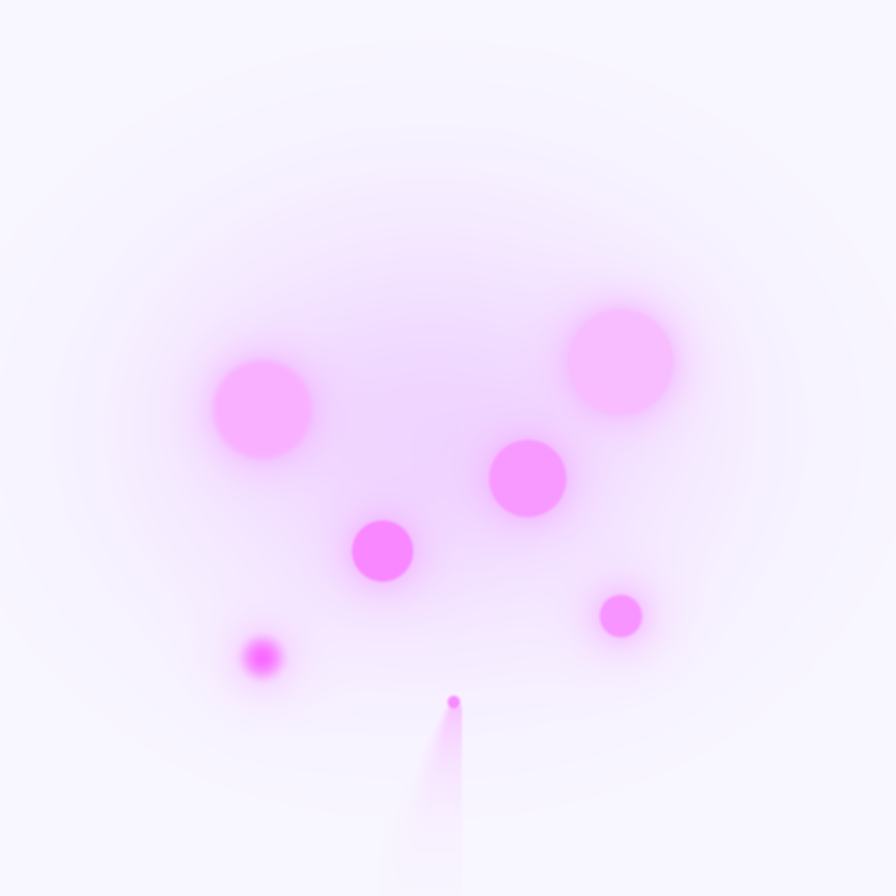
A WebGL 1 fragment shader for this background:

```glsl
precision highp float;

uniform vec2 u_resolution;

const vec3 PAPER = vec3(0.972, 0.967, 1.0);
const vec3 LILAC = vec3(0.938, 0.835, 1.0);
const vec3 HALO = vec3(0.955, 0.64, 1.0);
const vec3 COMET = vec3(0.97, 0.50, 1.0);

// Quadratic through three rows, t = -1, 0, 1; k = constant, linear, square.
float curve(vec3 k, float t) {
  return k.x + t * (k.y + t * k.z);
}

// Broad elliptical glow with a gaussian falloff.
float softGlow(vec2 p, vec2 center, vec2 size) {
  vec2 q = (p - center) / size;
  return exp(-dot(q, q));
}

// Disc with a halo that fades away from its rim.
vec3 addOrb(vec3 base, vec2 p, vec2 center, float radius, float blur, vec3 tint) {
  float rim = length(p - center) - radius;
  float halo = 0.5 * exp(-max(rim, 0.0) / 0.021);
  float disc = 1.0 - smoothstep(-blur, blur, rim);
  return mix(mix(base, HALO, halo), tint, disc);
}

// Small bright head with a fan of light below it.
vec3 addComet(vec3 base, vec2 p, vec2 head, float radius) {
  vec2 q = p - head;
  float drop = max(-q.y, 0.0);
  float left = smoothstep(-radius - 0.53 * drop, -0.2 * drop, q.x);
  float right = 1.0 - smoothstep(radius - 0.002, radius + 0.003, q.x);
  float tail = left * right * smoothstep(0.0, 0.008, drop);
  base = mix(base, COMET, 0.45 * tail * exp(-drop / 0.062));
  float core = 1.0 - smoothstep(radius * 0.45, radius * 1.15, length(q));
  return mix(base, COMET, 0.9 * core);
}

void main() {
  float side = min(u_resolution.x, u_resolution.y);
  vec2 p = (gl_FragCoord.xy - 0.5 * u_resolution) / side + 0.5;

  // Pale backdrop
  float glow = softGlow(p, vec2(0.48, 0.52), vec2(0.29, 0.235));
  vec3 color = mix(PAPER, LILAC, glow);

  // Two bowed columns of orbs, shrinking downward
  for (int row = 0; row < 3; row++) {
    float t = float(row) - 1.0;

    vec2 leftPos = vec2(0.427 - 0.134 * abs(t),
                        curve(vec3(0.385, -0.1385, 0.0195), t));
    float leftRadius = curve(vec3(0.034, -0.0185, 0.0015), t);
    float leftBlur = curve(vec3(0.003, 0.0045, 0.0075), t);
    float leftGreen = curve(vec3(0.53, -0.135, 0.025), t);
    color = addOrb(color, p, leftPos, leftRadius, leftBlur,
                   vec3(0.975, leftGreen, 1.0));

    vec2 rightPos = vec2(0.589 + 0.104 * abs(t),
                         curve(vec3(0.466, -0.1418, -0.0118), t));
    float rightRadius = curve(vec3(0.043, -0.0173, -0.0022), t);
    float rightGreen = curve(vec3(0.60, -0.08, 0.06), t);
    color = addOrb(color, p, rightPos, rightRadius, 0.003,
                   vec3(0.972, rightGreen, 1.0));
  }

  color = addComet(color, p, vec2(0.5065, 0.2165), 0.0085);
  gl_FragColor = vec4(color, 1.0);
}
```
